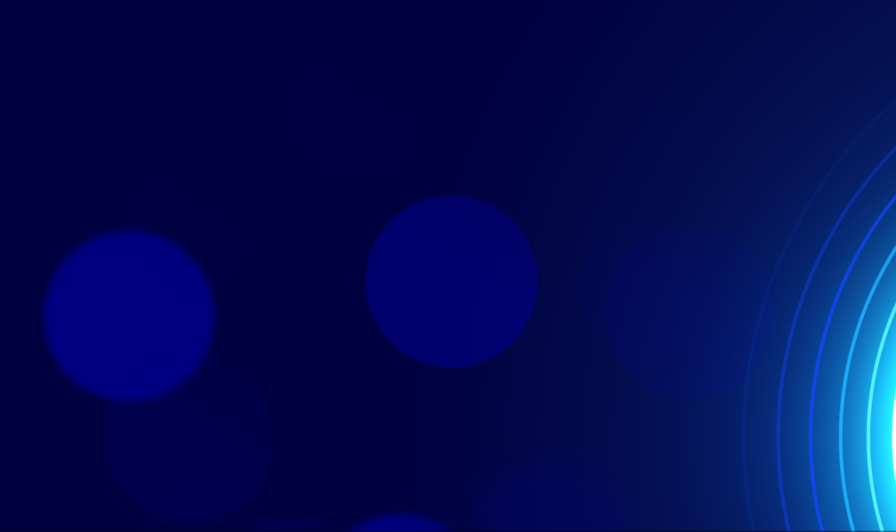
This background is drawn by a Shadertoy shader. Its source:

```glsl
// Deep blue backdrop with soft bokeh discs and glowing concentric arcs at the right.

// Lengths are in canvas heights, origin at the lower left.
const vec3 NIGHT = vec3(0.0, 0.0, 0.25);
const vec3 WASH = vec3(0.018, 0.065, 0.30);
const vec3 BOKEH = vec3(0.0, 0.0, 0.55);

const vec2 ARC_CENTER = vec2(2.241, 0.178);
const float CORE_RADIUS = 0.561;
const float RING_STEP = 0.0455;
const float RING_GROWTH = 0.0022;
const float RING_HALF_WIDTH = 0.0033;
const int RING_COUNT = 6;

const vec3 GLOW = vec3(0.13, 0.95, 0.86);
const vec3 GLOW_FALLOFF = vec3(12.0, 9.5, 6.8);
const float GLOW_VERTICAL_FADE = 2.5;
const float RING_VERTICAL_FADE = 1.2;
const float FLOOR_LINE = 0.004;

// Each disc: centre x, centre y, radius, opacity.
const int DISC_COUNT = 11;
const vec4 DISCS[DISC_COUNT] = vec4[](
    vec4(0.243, 0.406, 0.160, 0.84),
    vec4(0.849, 0.471, 0.162, 0.58),
    vec4(1.298, 0.412, 0.162, 0.13),
    vec4(0.355, 0.178, 0.160, 0.15),
    vec4(0.752, -0.127, 0.160, 0.80),
    vec4(0.553, -0.135, 0.160, 0.28),
    vec4(1.040, -0.020, 0.155, 0.24),
    vec4(0.669, 0.792, 0.138, 0.025),
    vec4(0.368, 0.588, 0.138, 0.025),
    vec4(1.217, 0.452, 0.130, 0.06),
    vec4(0.395, -0.025, 0.135, 0.06)
);
const float DISC_BLUR[DISC_COUNT] = float[](
    0.014, 0.002, 0.003, 0.004, 0.016, 0.012, 0.050, 0.004, 0.004, 0.004, 0.006
);

// Lays the translucent discs over a colour, each dimmer toward its upper right.
vec3 addBokeh(vec3 color, vec2 p, float pixel) {
    for (int i = 0; i < DISC_COUNT; i++) {
        vec4 disc = DISCS[i];
        vec2 offset = p - disc.xy;
        float blur = max(DISC_BLUR[i], pixel);
        float cover = 1.0 - smoothstep(-blur, blur, length(offset) - disc.z);
        float slope = dot(offset, vec2(0.6, 0.8)) / disc.z;
        float shade = 1.0 - 0.45 * smoothstep(-0.1, 1.2, slope) * (1.0 - disc.w);
        color = mix(color, BOKEH, cover * disc.w * shade);
    }
    return color;
}

// Ring colour runs from white at the core through cyan to faint blue.
vec3 ringColor(float index) {
    vec3 tint = vec3(0.06, 0.25, 0.95);
    tint = mix(vec3(0.10, 0.70, 1.0), tint, smoothstep(1.8, 3.2, index));
    tint = mix(vec3(0.35, 1.0, 1.0), tint, smoothstep(0.8, 2.2, index));
    return mix(vec3(1.0), tint, smoothstep(0.0, 1.0, index));
}

vec3 addRings(vec3 color, float radius, float height, float pixel) {
    float fade = exp(-RING_VERTICAL_FADE * height * height);
    for (int i = 0; i < RING_COUNT; i++) {
        float k = float(i);
        float ringRadius = CORE_RADIUS + RING_STEP * k + RING_GROWTH * k * k;
        float edge = abs(radius - ringRadius) - RING_HALF_WIDTH;
        float line = 1.0 - smoothstep(-pixel, pixel, edge);
        float strength = mix(0.95, 0.12, smoothstep(2.8, 5.0, k));
        color = mix(color, ringColor(k), line * strength * fade);
    }
    return color;
}

void mainImage(out vec4 fragColor, in vec2 fragCoord) {
    vec2 p = fragCoord / iResolution.y;
    float pixel = 1.0 / iResolution.y;
    float radius = distance(p, ARC_CENTER);
    float height = p.y - ARC_CENTER.y;

    // Backdrop and discs
    float wash = 1.0 - smoothstep(0.75, 1.62, radius);
    vec3 color = addBokeh(mix(NIGHT, WASH, wash), p, pixel);

    // Glow around the bright core
    float outside = max(radius - CORE_RADIUS, 0.0);
    float glowFade = exp(-GLOW_VERTICAL_FADE * height * height);
    color += GLOW * exp(-GLOW_FALLOFF * outside) * glowFade;
    color = addRings(min(color, 1.0), radius, height, pixel);
    float core = 1.0 - smoothstep(-pixel, pixel, radius - CORE_RADIUS);
    color = mix(color, vec3(1.0), core);

    // Thin shadow along the lower border
    color *= mix(0.5, 1.0, smoothstep(0.0, FLOOR_LINE, p.y));

    fragColor = vec4(color, 1.0);
}
```
